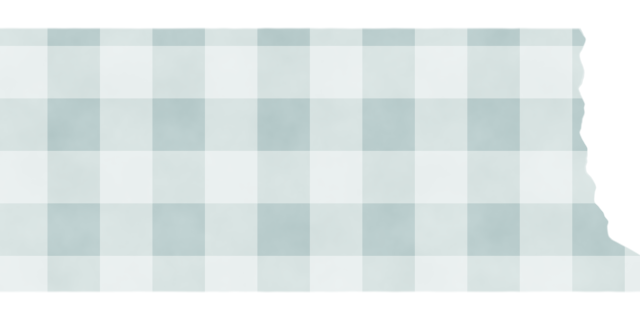
Reproduce this pattern procedurally as a Shadertoy shader.

```glsl
const vec3 PAPER = vec3(1.0);
const vec3 LIGHT = vec3(0.915, 0.938, 0.938);
const vec3 MID = vec3(0.842, 0.886, 0.882);
const vec3 DARK = vec3(0.725, 0.800, 0.800);

// Lengths are fractions of the canvas height.
const float PERIOD = 0.328;                       // one stripe plus one gap
const vec2 STRIPE_START = vec2(0.1484, 0.2005);   // left and lower stripe edges
const float STRIPE_SOFTNESS = 0.0025;
const float TAPE_BOTTOM = 0.0885;
const float TAPE_TOP = 0.911;
const float TAPE_SOFTNESS = 0.005;
const float TEAR_X = 1.82;
const float TEAR_WAVE = 0.008;
const float FIBRE_WIDTH = 0.006;
const float MOTTLE = 0.055;
const float GRAIN = 0.012;

float hash(vec2 p) {
    vec3 q = fract(vec3(p.xyx) * 0.1031);
    q += dot(q, q.yzx + 33.33);
    return fract((q.x + q.y) * q.z);
}

float valueNoise(vec2 p) {
    vec2 cell = floor(p);
    vec2 f = fract(p);
    f = f * f * (3.0 - 2.0 * f);
    float low = mix(hash(cell), hash(cell + vec2(1, 0)), f.x);
    float high = mix(hash(cell + vec2(0, 1)), hash(cell + vec2(1, 1)), f.x);
    return mix(low, high, f.y);
}

float fbm(vec2 p) {
    float sum = 0.0;
    float amplitude = 0.5;
    for (int i = 0; i < 4; i++) {
        sum += amplitude * valueNoise(p);
        p = mat2(1.6, 1.2, -1.2, 1.6) * p + 17.0;
        amplitude *= 0.5;
    }
    return sum / 0.9375;
}

// Coverage of vertical (x) and horizontal (y) stripes
vec2 stripes(vec2 p, float pixel) {
    vec2 offset = mod(p - STRIPE_START + 0.25 * PERIOD, PERIOD) - 0.5 * PERIOD;
    vec2 d = abs(offset) - 0.25 * PERIOD;
    float soft = max(STRIPE_SOFTNESS, 0.75 * pixel);
    return 1.0 - smoothstep(-soft, soft, d);
}

// Horizontal position of the torn end at height y
float tearEdge(float y) {
    float flare = max(0.65 - y, 0.0);
    float hook = max(0.25 - y, 0.0);
    float phase = 60.0 * (0.878 - y) - 2.3 * (1.0 - smoothstep(0.5, 0.75, y));
    float ragged = valueNoise(vec2(y * 65.0, 3.0)) - 0.5;
    return TEAR_X + 0.62 * flare * flare + hook
         + TEAR_WAVE * cos(phase) + 0.006 * ragged;
}

void mainImage(out vec4 fragColor, in vec2 fragCoord) {
    vec2 p = fragCoord / iResolution.y;
    float pixel = 1.0 / iResolution.y;

    // Gingham: crossing stripes add up to the dark squares
    vec2 weave = stripes(p, pixel);
    float layers = weave.x + weave.y;
    vec3 color = mix(LIGHT, MID, min(layers, 1.0));
    color = mix(color, DARK, max(layers - 1.0, 0.0));

    // Watercolour mottling, stronger where the dye is deeper
    float wash = fbm(p * 7.0) - 0.5;
    float grain = fbm(p * 38.0 + 9.0) - 0.5;
    float depth = 0.35 + 0.45 * layers;
    color += (MOTTLE * wash + GRAIN * grain) * depth * vec3(1.2, 1.0, 1.0);

    // Straight long edges, slightly uneven
    float waver = 0.0015 * (valueNoise(vec2(p.x * 30.0, 7.0)) - 0.5);
    float sideDistance = min(p.y - TAPE_BOTTOM, TAPE_TOP - p.y) + waver;
    float sideSoft = max(TAPE_SOFTNESS, pixel);
    float tape = smoothstep(-sideSoft, sideSoft, sideDistance);

    // Torn end, with distance corrected for the slope of the edge
    float edge = tearEdge(p.y);
    float slope = (tearEdge(p.y + 0.004) - tearEdge(p.y - 0.004)) / 0.008;
    float tearDistance = (edge - p.x) / sqrt(1.0 + slope * slope);
    tape *= smoothstep(-pixel, pixel, tearDistance);

    // Pale fibres exposed along the tear
    float fibres = FIBRE_WIDTH * valueNoise(vec2(p.y * 24.0, 11.0));
    float exposed = 1.0 - smoothstep(fibres - pixel, fibres + pixel, tearDistance);
    color = mix(color, LIGHT, 0.6 * exposed);

    fragColor = vec4(mix(PAPER, color, tape), 1.0);
}
```
